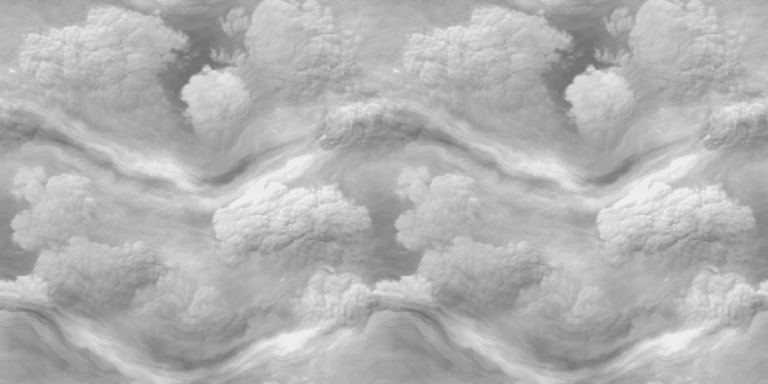
Reproduce this texture procedurally as a Shadertoy shader.

```glsl
// Grey painted cumulus sky with curved wisps, a seamless tile shown twice across and once down.

vec2 hash2(vec2 p) {
    p = vec2(dot(p, vec2(127.1, 311.7)), dot(p, vec2(269.5, 183.3)));
    return fract(sin(p) * 43758.5);
}

float gradientDot(vec2 cell, vec2 offset, vec2 period) {
    return dot(hash2(mod(cell, period)) * 2.0 - 1.0, offset);
}

// Gradient noise that repeats after a whole number of cells
float noise(vec2 p, vec2 period) {
    vec2 i = floor(p), f = fract(p);
    vec2 u = f * f * f * (f * (f * 6.0 - 15.0) + 10.0), e = vec2(0, 1);
    return mix(
        mix(gradientDot(i, f, period), gradientDot(i + e.yx, f - e.yx, period), u.x),
        mix(gradientDot(i + e.xy, f - e.xy, period), gradientDot(i + 1.0, f - 1.0, period), u.x),
        u.y);
}

float fbm(vec2 p, vec2 freq) {
    float sum = 0.0, amp = 1.0;
    for (int k = 0; k < 5; k++) {
        sum += amp * noise(p * freq, freq);
        freq *= 2.0;
        amp *= 0.52;
    }
    return sum;
}

// Height of heaped round lobes at several scales, roughly centred on zero
float puffs(vec2 p) {
    float sum = 0.0, amp = 0.5, freq = 9.0;
    for (int k = 0; k < 4; k++) {
        vec2 i = floor(p * freq), f = fract(p * freq);
        float nearest = 2.0;
        for (int y = -1; y <= 1; y++)
            for (int x = -1; x <= 1; x++) {
                vec2 cell = vec2(x, y);
                vec2 d = cell + hash2(mod(i + cell, freq) + freq) - f;
                nearest = min(nearest, dot(d, d));
            }
        sum += amp * (0.25 - nearest);
        freq *= 2.0;
        amp *= 0.54;
    }
    return sum;
}

// Shortest wrapped offset from a centre, in units of size
vec2 wrapOffset(vec2 p, vec2 center, vec2 size) {
    vec2 d = p - center;
    return (d - round(d)) / size;
}

float glow(vec2 p, vec2 center, vec2 size) {
    vec2 d = wrapOffset(p, center, size);
    return exp(-dot(d, d));
}

// Lays a lumpy cloud over the tone: lit crown, shaded base that melts away
void cloud(inout float tone, vec2 p, vec2 center, vec2 size, float bump, float relief, float lit, float shade) {
    vec2 d = wrapOffset(p, center, size);
    float edge = 1.0 - length(d) + 1.3 * bump;
    float height = smoothstep(-0.8, 0.9, d.y - 0.35 * d.x + 0.9 * bump);
    float cover = smoothstep(0.0, 0.22, edge) * smoothstep(-1.0, -0.35, d.y + 0.4 * bump);
    tone = mix(tone, mix(shade, lit, height) + relief, 0.88 * cover);
}

void mainImage(out vec4 fragColor, in vec2 fragCoord) {
    vec2 p = fragCoord / iResolution.xy * vec2(2, 1);
    vec2 q = p + 0.05 * vec2(fbm(p, vec2(4)), fbm(p + 0.37, vec2(4)));
    float broad = fbm(q, vec2(3));

    // Lobes lit from the upper left
    float bump = puffs(q);
    float relief = bump - puffs(q + vec2(-0.004, 0.006));
    relief *= mix(0.35, 1.0, smoothstep(-0.3, 0.3, broad));

    // Open sky with dark hollows and bright gaps
    float tone = 0.68 + 0.16 * broad + 0.25 * relief;
    tone -= 0.17 * glow(q, vec2(0.5, 0.84), vec2(0.13, 0.16));
    tone -= 0.15 * glow(q, vec2(0.99, 0.36), vec2(0.08, 0.17));
    tone += 0.13 * glow(q, vec2(0.05, 0.54), vec2(0.09, 0.1));
    tone += 0.12 * glow(q, vec2(0.5, 0.31), vec2(0.15, 0.06));
    tone += 0.1 * glow(q, vec2(0.2, 0.14), vec2(0.22, 0.04));

    // Cloud masses, back to front
    cloud(tone, q, vec2(0.27, 0.83), vec2(0.2, 0.18), bump, relief, 0.83, 0.64);
    cloud(tone, q, vec2(0.76, 0.83), vec2(0.2, 0.17), bump, relief, 0.81, 0.62);
    cloud(tone, q, vec2(0.57, 0.71), vec2(0.1, 0.1), bump, relief, 0.88, 0.63);
    cloud(tone, q, vec2(0.96, 0.67), vec2(0.14, 0.09), bump, relief, 0.71, 0.52);
    cloud(tone, q, vec2(0.14, 0.43), vec2(0.13, 0.14), bump, relief, 0.83, 0.66);
    cloud(tone, q, vec2(0.77, 0.4), vec2(0.19, 0.16), bump, relief, 0.92, 0.55);
    cloud(tone, q, vec2(0.25, 0.27), vec2(0.19, 0.12), bump, relief, 0.77, 0.53);
    cloud(tone, q, vec2(0.05, 0.2), vec2(0.08, 0.08), bump, relief, 0.86, 0.66);
    cloud(tone, q, vec2(0.88, 0.19), vec2(0.11, 0.08), bump, relief, 0.79, 0.58);
    cloud(tone, q, vec2(0.53, 0.18), vec2(0.19, 0.09), bump, relief, 0.76, 0.52);

    // Wind-drawn wisps in two sagging bands
    vec2 s = q - vec2(0, 0.08 * cos(6.2832 * q.x));
    float band = pow(0.5 + 0.5 * cos(12.5664 * (s.y - 0.6)), 5.0);
    tone += band * (0.4 * fbm(s, vec2(3, 15)) + 0.02);

    // Loose bright flecks and fine brush grain
    float fleck = smoothstep(0.34, 0.55, noise(q * 40.0, vec2(40)));
    tone += 0.14 * fleck * smoothstep(0.0, 0.35, broad);
    tone += 0.05 * fbm(s, vec2(24, 48));

    fragColor = vec4(vec3(clamp(tone, 0.46, 0.93)), 1);
}
```
